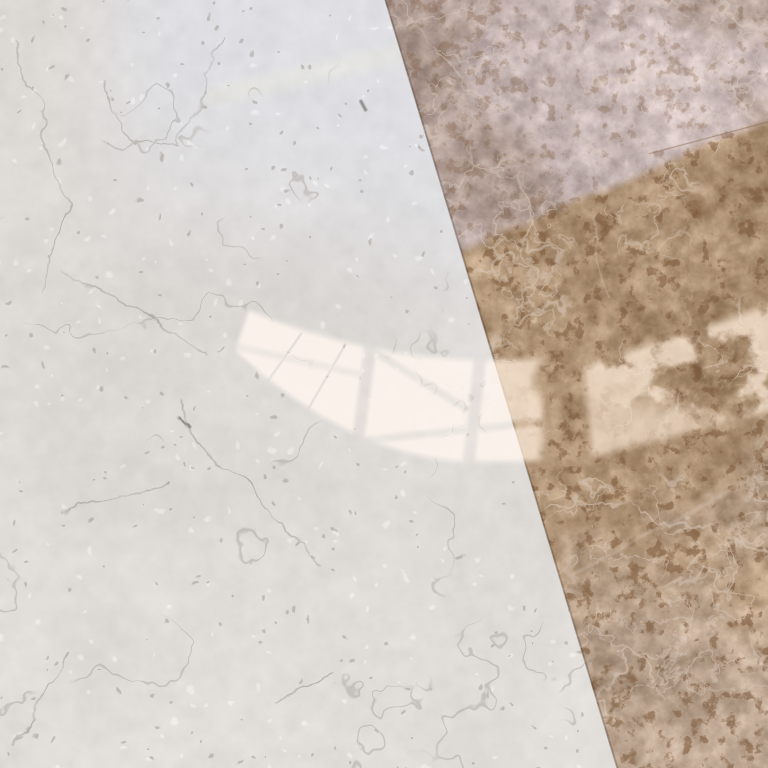
A Shadertoy shader for this texture:

```glsl
// Polished cream and brown marble meeting at a slanted seam, with a reflected window.
const vec3 CREAM = vec3(.865, .85, .835), COOL_CREAM = vec3(.87, .872, .89);
const vec3 CRACK = vec3(.62, .59, .56), VEIN = vec3(.86, .80, .75);
const vec3 BROWN = vec3(.68, .57, .455), PALE_BROWN = vec3(.745, .655, .575);
const vec3 LILAC = vec3(.735, .67, .66), DARK_BROWN = vec3(.47, .33, .21);
const vec3 LIGHT = vec3(.99, .955, .925), WARM_LIGHT = vec3(.97, .895, .82);
const float SEAM_FOOT = .803, SEAM_LEAN = .302;

// Start and end points of the main cracks.
const vec4 CRACKS[11] = vec4[11](
    vec4(.02, .94, .09, .74), vec4(.09, .74, .06, .615), vec4(.09, .65, .27, .54),
    vec4(.13, .90, .17, .81), vec4(.17, .81, .23, .80), vec4(.23, .80, .29, .95),
    vec4(.235, .48, .25, .43), vec4(.25, .43, .42, .26), vec4(.08, .33, .22, .375),
    vec4(.09, .15, .02, .03), vec4(.36, .095, .43, .125));

// Glazing bars, then their half width and strength.
const vec4 BARS[7] = vec4[7](
    vec4(.483, .555, .464, .41), vec4(.626, .54, .61, .395), vec4(.483, .545, .615, .463),
    vec4(.46, .425, .70, .45), vec4(.31, .548, .48, .51),
    vec4(.392, .565, .349, .504), vec4(.45, .552, .40, .465));
const vec2 BAR_LOOK[7] = vec2[7](vec2(.008, .75), vec2(.008, .75), vec2(.005, .55),
    vec2(.005, .55), vec2(.005, .4), vec2(.0015, .8), vec2(.0015, .8));

float hash(vec2 p) {
    vec3 q = fract(p.xyx * .1031);
    q += dot(q, q.yzx + 33.33);
    return fract((q.x + q.y) * q.z);
}

float noise(vec2 p) {
    vec2 i = floor(p), f = fract(p);
    f = f * f * (3. - 2. * f);
    return mix(mix(hash(i), hash(i + vec2(1, 0)), f.x),
               mix(hash(i + vec2(0, 1)), hash(i + 1.), f.x), f.y);
}

float fbm(vec2 p) {
    float sum = 0., gain = .516;
    for (int i = 0; i < 5; i++) {
        sum += gain * noise(p);
        p = mat2(.8, .6, -.6, .8) * p * 2.03 + 7.3;
        gain *= .5;
    }
    return sum;
}

// Soft line from s.xy to s.zw.
float stroke(vec2 p, vec4 s, float width, float blur) {
    vec2 d = s.zw - s.xy, q = p - s.xy;
    float dist = length(q - d * clamp(dot(q, d) / dot(d, d), 0., 1.));
    return 1. - smoothstep(width - blur, width + blur, dist);
}

float contour(vec2 p, float width) {
    return 1. - smoothstep(0., width, abs(fbm(p) - .5));
}

// Scattered flecks, one candidate per cell.
float flecks(vec2 p, float density) {
    vec2 id = floor(p), centre = .3 + .4 * vec2(hash(id + 3.1), hash(id + 8.7));
    float radius = .08 + .15 * hash(id + 1.7);
    float fleck = 1. - smoothstep(radius * .4, radius + .06, length(fract(p) - centre));
    return step(1. - density, hash(id)) * fleck;
}

vec3 creamStone(vec2 p) {
    float cool = smoothstep(.07, .24, p.x) * smoothstep(.58, .92, p.y + .3 * p.x - .09);
    vec3 c = mix(CREAM, COOL_CREAM, .9 * cool) + .015 * smoothstep(.4, 0., p.y);
    c += .045 * (fbm(p * 8.) - .5) + .05 * (fbm(p * 55.) - .5);
    c += vec3(.02, .018, -.008) * stroke(p, vec4(.28, .875, .52, .93), .012, .012);
    vec2 w = p + .035 * (vec2(fbm(p * 22.), fbm(p * 22. + 40.)) - .5);
    float crack = 0.;
    for (int i = 0; i < 11; i++) crack = max(crack, stroke(w, CRACKS[i], .0008, .0016));
    crack *= .3 + .6 * noise(p * 40.);
    float fine = contour(p * 6. + 2., .008) * smoothstep(.45, .7, noise(p * 13.));
    c = mix(c, CRACK, max(max(crack, .4 * fine), .5 * flecks(w * 65., .09)));
    c += .05 * flecks(w * 48. + 17.5, .14);
    float chips = max(stroke(p, vec4(.47, .868, .476, .857), .002, .002),
                      stroke(w, vec4(.235, .455, .248, .44), .002, .002));
    return mix(c, CRACK * .75, .75 * chips);
}

vec3 brownStone(vec2 p) {
    float edge = p.y - .675 - .42 * (p.x - .605) + .012 * (noise(p * 25.) - .5);
    float sheen = smoothstep(-.008, .012, edge), cloud = fbm(p * 9. + 4.);
    vec3 c = mix(PALE_BROWN, BROWN, smoothstep(.12, .42, p.y + .5 * (cloud - .5)));
    vec3 lilac = LILAC + .07 * smoothstep(.6, 1., p.x) * smoothstep(.72, .95, p.y);
    c = mix(c, lilac, sheen * (.75 + .25 * smoothstep(.35, .6, cloud)));
    c += .22 * (cloud - .5) + .3 * (fbm(p * 65.) - .5);
    float pits = smoothstep(.56, .74, fbm(p * 85. + 9.));
    c = mix(c, DARK_BROWN, .55 * pits * (1. - .45 * sheen));
    vec2 w = p + .03 * (fbm(p * 15.) - .5);
    float veins = max(contour(w * 11., .022), .8 * contour(w * 24. + 5., .03));
    veins *= smoothstep(.3, .65, noise(p * 17.));
    veins = max(veins, .6 * stroke(w, vec4(.74, .25, 1., .39), .002, .003));
    veins = max(veins, .7 * stroke(w, vec4(.775, .72, .79, .61), .001, .002));
    c = mix(c, VEIN, .55 * veins);
    float dark = max(stroke(w, vec4(.895, .73, .902, .725), .012, .01),
                     stroke(p, vec4(.846, .80, 1.01, .844), .0006, .0014));
    return mix(c, DARK_BROWN, .5 * dark);
}

// Curved pane crossed by soft bars.
float windowGlow(vec2 p) {
    float top = .531 + .65 * (.64 - p.x) * (.64 - p.x), bend = min(p.x - .62, 0.);
    float pane = smoothstep(-.007, .007, top - p.y) * smoothstep(-.007, .007, p.y - .399 - 1.47 * bend * bend);
    pane *= smoothstep(-.005, .006, p.x - .306 - .34 * (p.y - .544));
    pane *= 1. - smoothstep(.69, .715, p.x + .02 * (noise(p * 30.) - .5));
    float bars = 0.;
    for (int i = 0; i < 7; i++)
        bars = max(bars, BAR_LOOK[i].y * stroke(p, BARS[i], BAR_LOOK[i].x, min(BAR_LOOK[i].x, .005)));
    return pane * (1. - bars);
}

// Second reflection, broken by foliage shadows.
float dappledGlow(vec2 p) {
    float x = p.x - .77, glow = smoothstep(-.01, .01, .527 + .33 * x - p.y);
    glow *= smoothstep(-.01, .008, p.y - .405 - .26 * x) * smoothstep(-.012, .005, x + .1 * (p.y - .45));
    float leaves = smoothstep(.34, .54, fbm(p * 24. + 3.));
    float clear = 1. - smoothstep(.47, .52, p.y + .25 * x);
    return glow * mix(leaves, .85 - .4 * smoothstep(.11, .15, x), clear);
}

void mainImage(out vec4 fragColor, in vec2 fragCoord) {
    vec2 p = fragCoord / iResolution.xy;
    float pixel = 1. / iResolution.y, side = p.x - SEAM_FOOT + SEAM_LEAN * p.y;
    float brown = smoothstep(-pixel, pixel, side);
    vec3 color = mix(creamStone(p), brownStone(p), brown);
    color *= .78 + .22 * smoothstep(0., .0025, abs(side - .001));
    // Reflected light.
    vec3 light = mix(LIGHT, WARM_LIGHT, brown);
    color = mix(color, light, mix(.93, .8, brown) * windowGlow(p));
    color = mix(color, light, .78 * brown * dappledGlow(p));
    fragColor = vec4(clamp(color, 0., 1.), 1.);
}
```
